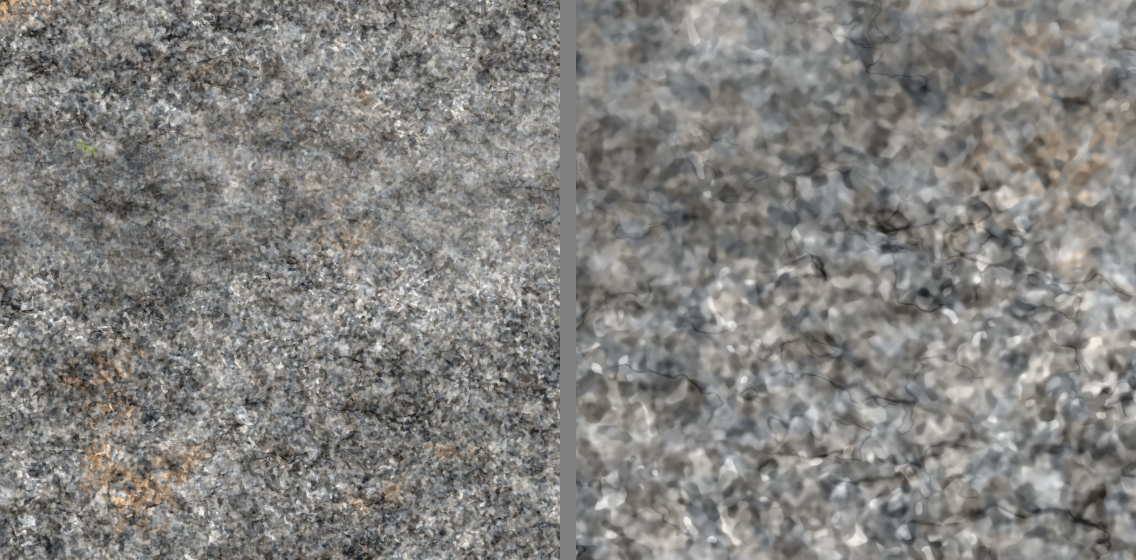
Left, the full canvas; right, a detail of the centre.
Give the GLSL for this texture, as a WebGL 2 fragment shader.

```glsl
#version 300 es
precision highp float;
// Weathered grey granite: mineral grains, pale flecks, fine cracks, rust stains and lichen.

uniform vec2 u_resolution;
out vec4 fragColor;

float hash(vec2 p) {
    return fract(sin(dot(p, vec2(127.1, 311.7))) * 43758.5);
}

vec2 hash2(vec2 p) {
    return vec2(hash(p), hash(p + 57.3));
}

vec2 rotate(vec2 p, float angle) {
    float c = cos(angle), s = sin(angle);
    return vec2(c * p.x - s * p.y, s * p.x + c * p.y);
}

float noise(vec2 p) {
    vec2 cell = floor(p), f = fract(p);
    vec2 w = f * f * (3.0 - 2.0 * f);
    float low = mix(hash(cell), hash(cell + vec2(1, 0)), w.x);
    float high = mix(hash(cell + vec2(0, 1)), hash(cell + vec2(1, 1)), w.x);
    return mix(low, high, w.y);
}

float fbm(vec2 p) {
    float sum = 0.0, weight = 0.533;
    for (int i = 0; i < 4; i++) {
        sum += weight * noise(p);
        p = rotate(p, 0.65) * 2.03 + 17.7;
        weight *= 0.5;
    }
    return sum;
}

// Angular grains with softened borders: x is the tone, y a second random value.
vec2 grains(vec2 p, float sharpness) {
    vec2 cell = floor(p), sum = vec2(0.0);
    float total = 0.0;
    for (int y = -1; y <= 1; y++) {
        for (int x = -1; x <= 1; x++) {
            vec2 id = cell + vec2(x, y);
            float w = exp(-sharpness * length(id + hash2(id) - p));
            sum += w * hash2(id + 9.2);
            total += w;
        }
    }
    return sum / total;
}

// Thin winding lines along the middle level of a noise field.
float cracks(vec2 p, float width) {
    float level = abs(fbm(p) - 0.5);
    float gaps = smoothstep(0.42, 0.62, noise(p * 0.7 + 31.0));
    return (1.0 - smoothstep(0.0, width, level)) * gaps;
}

// Round crusts scattered over a coarse grid, with ragged rims.
float lichen(vec2 p, float density, float rough) {
    vec2 cell = floor(p);
    vec2 center = cell + 0.3 + 0.4 * hash2(cell + 4.1);
    float radius = mix(0.08, 0.26, hash(cell + 12.6));
    float reach = length((p - center) * vec2(0.85, 1.2)) + (rough - 0.5) * 0.3;
    float present = step(hash(cell + 21.4), density);
    return present * (1.0 - smoothstep(radius * 0.6, radius, reach));
}

void main() {
    vec2 uv = gl_FragCoord.xy / u_resolution.y;
    vec2 warp = vec2(fbm(uv * 45.0), fbm(uv * 45.0 + 71.0)) - 0.5;
    vec2 p = rotate(uv + warp * 0.012, 0.12);

    // A smoother weathered band crosses the upper half
    float bandY = uv.y + (fbm(uv * 4.0 + 8.0) - 0.5) * 0.3;
    float calm = smoothstep(0.46, 0.57, bandY) * (1.0 - smoothstep(0.76, 0.92, bandY));
    float strength = mix(1.0, 0.66, calm);

    // Broad shading and grain at several sizes
    float broad = fbm(uv * vec2(4.0, 6.0) + 3.0) - 0.5;
    float medium = fbm(p * vec2(21.0, 29.0) + 40.0) - 0.5;
    vec2 coarse = grains(p * vec2(68.0, 80.0), 9.0);
    vec2 fine = grains(rotate(p, 0.5) * 150.0 + 13.0, 9.0);
    float dust = noise(rotate(uv, 0.8) * 250.0) - 0.5;
    float grain = 0.21 * (coarse.x - 0.5) + 0.29 * (fine.x - 0.5) + 0.22 * dust;
    float tone = 0.505 + 0.3 * broad + 0.4 * medium + strength * grain;

    // Clustered pale flecks and dark fissures
    float cluster = smoothstep(0.42, 0.68, fbm(p * 24.0 + 90.0));
    float fleck = smoothstep(0.58, 0.82, noise(rotate(p, 1.1) * 165.0 + 5.0));
    tone += 0.24 * strength * fleck * cluster;
    float fissure = cracks(p * vec2(13.0, 22.0), 0.035);
    float hairline = cracks(p * vec2(34.0, 48.0) + 60.0, 0.045);
    tone -= strength * (0.15 * fissure + 0.11 * hairline);
    tone = clamp(tone, 0.13, 0.93);

    // Slight mineral tints, rust stains and lichen
    vec3 color = tone * vec3(1.005, 1.0, 0.985);
    color += (coarse.y - 0.5) * vec3(0.035, 0.0, -0.04);
    float stain = smoothstep(0.52, 0.72, fbm(uv * 5.0 + 25.0)) * (1.0 - 0.7 * calm);
    stain *= smoothstep(0.4, 0.75, 0.5 * fine.y + 0.5 * noise(p * 38.0));
    color *= mix(vec3(1.0), vec3(1.12, 0.94, 0.76), stain);
    float crust = lichen(uv * 9.0, 0.16, fbm(uv * 60.0 + 6.0)) * calm;
    crust *= smoothstep(0.3, 0.6, noise(uv * 130.0 + 2.0));
    color = mix(color, vec3(0.95, 1.08, 0.6) * tone, crust * 0.85);

    fragColor = vec4(clamp(color, 0.0, 1.0), 1.0);
}
```
